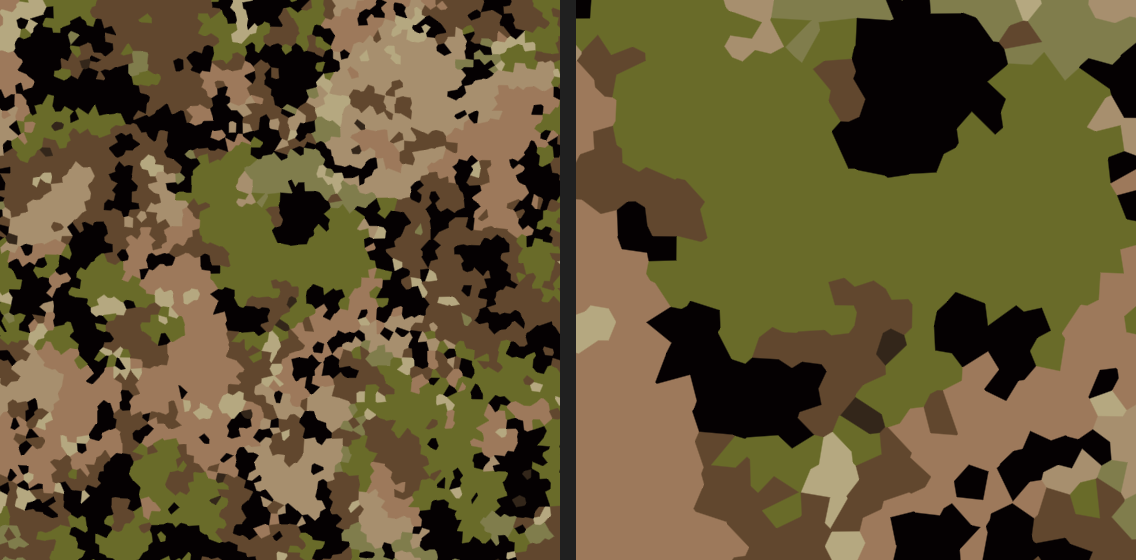
Left, the full canvas; right, a detail of the centre.
Write a Shadertoy shader that draws this pattern.

```glsl
// Woodland camouflage made of small angular chips.
// A jittered Voronoi mosaic is coloured per site by stacked fractal noise:
// brown ground, olive and clay patches, pale overlays, torn black bands.

#define CELLS 64.0        // chips across the canvas
#define JITTER 0.96       // irregularity of the chips
#define SCATTER 0.022     // raggedness of the patch borders
#define PATCH_FREQ 5.5    // scale of the olive and clay patches
#define BAND_FREQ 5.2     // scale of the black bands
#define SPECK_FREQ 17.0   // scale of the small accents
#define CLAY_LEVEL 0.0    // thresholds below are in standard deviations
#define OLIVE_LEVEL -0.18
#define PALE_LEVEL 0.15
#define BLACK_WIDTH 0.36
#define SPECK_LEVEL 1.65
#define EDGE_PIXELS 0.7   // half width of the smoothed edge

const vec3 BLACK = vec3(0.02, 0.005, 0.008);
const vec3 DARK  = vec3(0.20, 0.15, 0.10);
const vec3 BROWN = vec3(0.38, 0.28, 0.18);
const vec3 OLIVE = vec3(0.41, 0.42, 0.16);
const vec3 SAGE  = vec3(0.50, 0.49, 0.30);
const vec3 CLAY  = vec3(0.615, 0.475, 0.355);
const vec3 TAN   = vec3(0.655, 0.56, 0.43);
const vec3 KHAKI = vec3(0.71, 0.66, 0.50);

float hash(vec2 p) {
    return fract(sin(dot(p, vec2(127.1, 311.7))) * 43758.5);
}

vec2 hash2(vec2 p) {
    return vec2(hash(p), hash(p + vec2(37.0, 91.0)));
}

float valueNoise(vec2 p) {
    vec2 i = floor(p), f = fract(p);
    f = f * f * (3.0 - 2.0 * f);
    float low  = mix(hash(i), hash(i + vec2(1, 0)), f.x);
    float high = mix(hash(i + vec2(0, 1)), hash(i + vec2(1, 1)), f.x);
    return mix(low, high, f.y);
}

// Three rotated octaves, rescaled to about zero mean and unit deviation.
float blotch(vec2 p, float freq, float seed) {
    const mat2 turn = mat2(1.6, 1.2, -1.2, 1.6);
    vec2 q = p * freq + seed * vec2(17.3, 29.7);
    float sum = 0.5 * valueNoise(q);
    q = turn * q + 5.3;
    sum += 0.3 * valueNoise(q);
    q = turn * q + 9.1;
    sum += 0.2 * valueNoise(q);
    return (sum - 0.5) / 0.132;
}

// Centre of a chip, in cell units.
vec2 chipSite(vec2 id) {
    return id + 0.5 + JITTER * (hash2(id) - 0.5);
}

vec3 chipColour(vec2 id) {
    vec2 p = chipSite(id) / CELLS + SCATTER * (hash2(id + 207.0) - 0.5);
    bool warm  = blotch(p, PATCH_FREQ, 1.0) > CLAY_LEVEL;
    bool green = !warm && blotch(p, PATCH_FREQ, 2.0) > OLIVE_LEVEL;
    float pale = blotch(p, PATCH_FREQ, 3.0);

    // Ground and large patches with their pale overlay
    vec3 colour = BROWN;
    if (warm)  colour = pale > PALE_LEVEL ? TAN : CLAY;
    if (green) colour = pale > PALE_LEVEL + 0.5 ? SAGE : OLIVE;

    // Brown breaks inside the patches
    float breaks = blotch(p, SPECK_FREQ * 0.8, 4.0);
    if (breaks > (warm ? 1.28 : 1.65)) colour = BROWN;

    // Branching black bands along a noise contour, torn by finer noise
    float band = abs(blotch(p, BAND_FREQ, 5.0))
               + 0.27 * blotch(p, SPECK_FREQ, 7.0);
    bool fleck = blotch(p, SPECK_FREQ * 1.5, 8.0) > 2.0;
    if (fleck || band < (warm ? 0.0 : BLACK_WIDTH)) colour = BLACK;

    // Small accents
    if (hash(id + 411.0) > 0.985) colour = DARK;
    if (blotch(p, SPECK_FREQ, 6.0) > SPECK_LEVEL) colour = KHAKI;
    return colour;
}

void mainImage(out vec4 fragColor, in vec2 fragCoord) {
    vec2 p = fragCoord / iResolution.y * CELLS;
    vec2 cell = floor(p);

    // Nearest and second nearest sites, relative to p
    vec2 nearA = vec2(9.0), nearB = vec2(9.0);
    vec2 idA = cell, idB = cell;
    for (int y = -1; y <= 1; y++) {
        for (int x = -1; x <= 1; x++) {
            vec2 id = cell + vec2(x, y);
            vec2 site = chipSite(id) - p;
            float d = dot(site, site);
            if (d < dot(nearA, nearA)) {
                nearB = nearA; idB = idA;
                nearA = site;  idA = id;
            } else if (d < dot(nearB, nearB)) {
                nearB = site;  idB = id;
            }
        }
    }

    // Blend the two chips across their common border
    float gap = dot(nearB, nearB) - dot(nearA, nearA);
    float border = gap / (2.0 * max(length(nearB - nearA), 0.001));
    float soft = EDGE_PIXELS * CELLS / iResolution.y;
    float share = 0.5 + 0.5 * clamp(border / soft, 0.0, 1.0);
    vec3 colour = chipColour(idA);
    if (share < 1.0) colour = mix(chipColour(idB), colour, share);
    fragColor = vec4(colour, 1.0);
}
```
